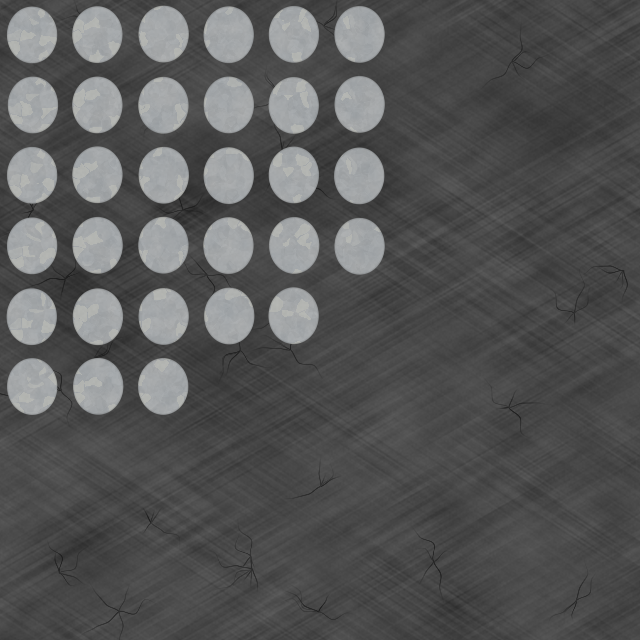
This pattern is drawn by a three.js fragment shader. Its source:

```glsl
// Rows of pale mottled oval discs fill the upper left of a dark scratched slab.
// The slab is cloud noise with two directions of stretched-noise scratches and
// scattered hair cracks; the discs are a cell grid filled with warped flakes.
varying vec2 vUv;

float hash(vec2 p) {
  vec3 q = fract(p.xyx * 0.1031);
  q += dot(q, q.yzx + 33.33);
  return fract((q.x + q.y) * q.z);
}

vec2 hash2(vec2 p) {
  return vec2(hash(p), hash(p + 57.3));
}

float noise(vec2 p) {
  vec2 i = floor(p), f = fract(p);
  f = f * f * (3.0 - 2.0 * f);
  return mix(mix(hash(i), hash(i + vec2(1.0, 0.0)), f.x),
             mix(hash(i + vec2(0.0, 1.0)), hash(i + 1.0), f.x), f.y);
}

float fbm(vec2 p) {
  float sum = 0.0, gain = 0.5;
  for (int i = 0; i < 5; i++) {
    sum += gain * noise(p);
    p = mat2(0.8, 0.6, -0.6, 0.8) * p * 2.03 + 11.7;
    gain *= 0.5;
  }
  return sum;
}

vec2 rotate(vec2 p, float angle) {
  float c = cos(angle), s = sin(angle);
  return vec2(c * p.x + s * p.y, c * p.y - s * p.x);
}

// Fine streaks running along the given angle, centred on zero
float scratches(vec2 p, float angle) {
  vec2 q = rotate(p, angle) + 5.0;
  float fine = noise(q * vec2(9.0, 330.0)) - 0.5;
  float broad = noise(q * vec2(5.0, 95.0) + 31.0) - 0.5;
  float patches = smoothstep(0.25, 0.75, noise(q * vec2(6.0, 14.0)));
  return (fine + 0.6 * broad) * (0.35 + 0.65 * patches);
}

// Tufts of thin wandering hairs that fade towards their tips
float cracks(vec2 p) {
  float ink = 0.0;
  for (int i = 0; i < 30; i++) {
    vec2 offset = p - hash2(vec2(float(i) * 3.7, 8.0));
    if (dot(offset, offset) > 0.012) continue;
    for (int j = 0; j < 5; j++) {
      vec2 seed = vec2(float(i) + 2.0, float(j) * 5.0 + 3.0);
      vec2 q = rotate(offset, 6.2832 * hash(seed));
      float reach = mix(0.02, 0.085, hash(seed + 19.0));
      float row = hash(seed + 41.0) * 90.0;
      q.y += 0.022 * (noise(vec2(q.x * 45.0, row)) - noise(vec2(0.0, row)));
      float line = 1.0 - smoothstep(0.0003, 0.0016, abs(q.y));
      float taper = smoothstep(-0.002, 0.001, q.x) * (1.0 - smoothstep(0.2 * reach, reach, q.x));
      ink = max(ink, line * taper * mix(0.4, 1.0, hash(seed + 73.0)));
    }
  }
  return ink;
}

// Random tone per Voronoi flake, softened where two flakes meet
float flakes(vec2 p) {
  vec2 cell = floor(p);
  float nearest = 9.0, second = 9.0, tone = 0.5;
  for (int y = -1; y <= 1; y++) {
    for (int x = -1; x <= 1; x++) {
      vec2 id = cell + vec2(float(x), float(y));
      float d = length(id + hash2(id) - p);
      if (d < nearest) {
        second = nearest;
        nearest = d;
        tone = hash(id + 23.0);
      } else second = min(second, d);
    }
  }
  return mix(0.5, tone, smoothstep(0.0, 0.1, second - nearest));
}

vec3 slab(vec2 p) {
  float tone = 0.277 + 0.13 * (fbm(p * 7.0) - 0.48);
  tone += 0.07 * (fbm(rotate(p, 0.5) * vec2(14.0, 42.0)) - 0.48);
  tone += 0.055 * scratches(p, 0.52) + 0.05 * scratches(p, -0.58);
  tone += 0.018 * (noise(p * 380.0) - 0.5);
  tone -= 0.018 * smoothstep(0.9, 0.2, length(p - vec2(0.2, 0.8)));
  return vec3(tone * (1.0 - 0.5 * cracks(p)));
}

vec3 shell(vec2 p, vec2 id) {
  vec2 warped = p + 0.012 * (vec2(noise(p * 90.0), noise(p * 90.0 + 40.0)) - 0.5);
  float large = flakes(warped * 62.0 + id * 7.0);
  float small = flakes(warped * 120.0 + id * 13.0);
  vec3 color = mix(vec3(0.615, 0.635, 0.65), vec3(0.675, 0.68, 0.68), fbm(p * 45.0));
  color += 0.035 * (large - 0.5) + 0.025 * (small - 0.5);
  color = mix(color, vec3(0.715, 0.72, 0.70), 0.75 * smoothstep(0.8, 0.88, large));
  return color + 0.02 * (noise(p * 300.0) - 0.5);
}

void main() {
  vec3 color = slab(vUv);

  // Six columns; the last rows lose one disc, then three
  vec2 pitch = vec2(0.1023, 0.1101);
  vec2 grid = (vec2(vUv.x, 1.0 - vUv.y) - vec2(0.0505, 0.0537)) / pitch + 0.5;
  vec2 id = floor(grid);
  float missing = max(id.y - 3.0, 0.0);
  float count = 6.0 - 0.5 * missing * (missing + 1.0);
  vec2 local = (fract(grid) - 0.5) * pitch + 0.002 * (hash2(id + 4.0) - 0.5);
  float edge = (length(local / vec2(0.0393, 0.0443)) - 1.0) * 0.041;
  if (id.x < count && id.y < 6.0) {
    vec3 disc = shell(vUv, id) * (1.0 - 0.12 * smoothstep(-0.003, 0.0, edge));
    color = mix(color, disc, 1.0 - smoothstep(-0.001, 0.001, edge));
  }
  gl_FragColor = vec4(color, 1.0);
}
```
